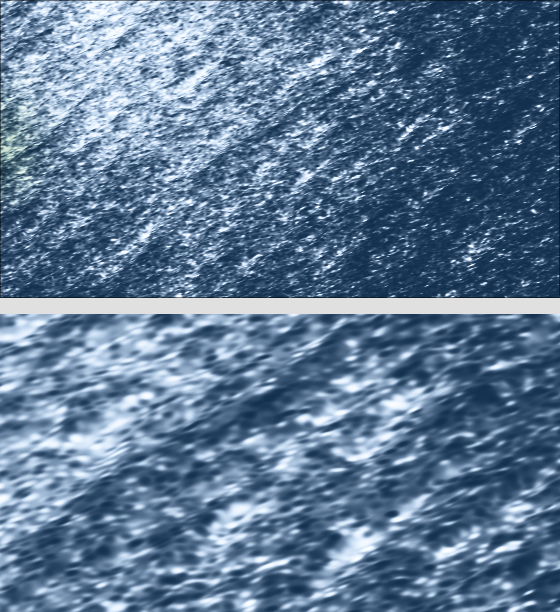
Top: the whole. Bottom: its middle third, enlarged.
This texture is drawn by a Shadertoy shader. Its source:

```glsl
// Wind-ruffled blue sea seen from above, with sun glare at the upper left.

#define GLARE_CENTER vec2(0.45, 0.97)
#define GLARE_FALLOFF vec2(1.22, 1.05)
#define GLARE_GAIN 4.1
#define SHADE_LEVEL -3.22
#define WAVE_CONTRAST 1.3
#define GLINT_BOOST 0.38
#define SWELL_ANGLE 0.72
#define CHOP_ANGLE 0.55
#define RIPPLE_ANGLE 0.30
#define WATER_TINT vec3(0.0, 0.11, 0.23)
#define ALGAE_TINT vec3(0.90, 0.94, 0.82)
#define EDGE_WIDTH 0.005

vec3 hash3(vec2 cell) {
    vec3 q = vec3(dot(cell, vec2(127.1, 311.7)),
                  dot(cell, vec2(269.5, 183.3)),
                  dot(cell, vec2(419.2, 371.9)));
    return fract(sin(q) * 43758.545);
}

// Cellular noise: one soft bump or dent at a random point of each cell.
float bumps(vec2 p) {
    vec2 cell = floor(p);
    float sum = 0.0;
    for (int y = -1; y <= 1; y++) {
        for (int x = -1; x <= 1; x++) {
            vec2 neighbor = cell + vec2(x, y);
            vec3 rnd = hash3(neighbor);
            vec2 d = p - neighbor - rnd.xy;
            float falloff = max(0.0, 1.0 - dot(d, d));
            sum += (2.0 * rnd.z - 1.0) * falloff * falloff * falloff;
        }
    }
    return sum;
}

// Bumps stretched along a crest direction; size is (length, width).
float waves(vec2 p, float angle, vec2 size) {
    vec2 crest = vec2(cos(angle), sin(angle));
    vec2 local = vec2(dot(p, crest), dot(p, vec2(-crest.y, crest.x)));
    return bumps(local / size + 40.0 * angle);
}

// Long swell, chop, ripples and fine grain.
float seaSurface(vec2 p) {
    vec2 bend = 0.010 * sin(p.yx * vec2(17.0, 13.0) + 2.0 * sin(p * 7.0));
    vec2 q = p + bend;
    float sea = 0.90 * waves(q, SWELL_ANGLE, vec2(0.220, 0.038));
    sea += 0.65 * waves(q, CHOP_ANGLE, vec2(0.060, 0.019));
    // Fine facets lean with the flanks of the larger waves.
    vec2 r = p + vec2(0.0, 0.006) * sea;
    sea += 1.20 * waves(r, RIPPLE_ANGLE, vec2(0.028, 0.0088));
    sea += 1.35 * waves(r, RIPPLE_ANGLE - 0.06, vec2(0.0125, 0.0050));
    return sea;
}

void mainImage(out vec4 fragColor, in vec2 fragCoord) {
    vec2 p = fragCoord / iResolution.y;
    float aspect = iResolution.x / iResolution.y;

    // Broad sunlight, strongest near the glare center.
    vec2 toGlare = (p - GLARE_CENTER) * GLARE_FALLOFF;
    float glare = exp(-dot(toGlare, toGlare));

    // Wave facets catch the light; crests in dark water become glints.
    float sea = seaSurface(p);
    float crest = max(sea, 0.0);
    float light = SHADE_LEVEL + GLARE_GAIN * glare + WAVE_CONTRAST * sea;
    light += GLINT_BOOST * crest * crest * (1.0 - glare);
    float tone = 0.07 + 0.93 / (1.0 + exp(-light));

    // Blue water that bleaches to white in the brightest light.
    vec3 color = tone + WATER_TINT * (1.0 - pow(tone, 5.0));

    // Faint green patch by the left edge.
    vec2 toPatch = (p - vec2(0.0, 0.5)) / vec2(0.13, 0.17);
    color *= mix(vec3(1.0), ALGAE_TINT, exp(-dot(toPatch, toPatch)));

    // Thin dark rim.
    vec2 inset = min(p, vec2(aspect, 1.0) - p);
    float rim = smoothstep(0.001, EDGE_WIDTH, min(inset.x, inset.y));
    color *= mix(0.5, 1.0, rim);

    fragColor = vec4(clamp(color, 0.0, 1.0), 1.0);
}
```
